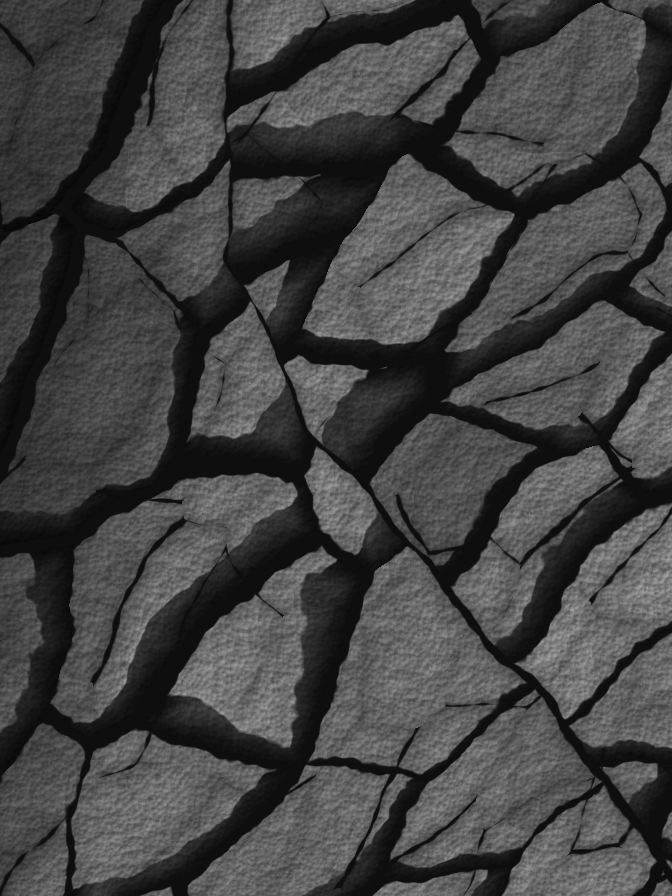
Write a Shadertoy shader that draws this texture.

```glsl
// Fractured grey cliff: slanted angular blocks, shadowed undersides, dark cracks and rough grain.

const vec2 LIGHT_DIR = vec2(-0.5, 0.866);
const float CRACK_TONE = 0.055;
const float FACE_TONE = 0.42;

struct Rock {
    float crack;   // distance to the nearest open crack
    float side;    // distance to the nearest shadowed flank
    float rim;     // glow along edges that face the light
    float tone;    // random value of the block
};

vec2 hash2(vec2 c) {
    c = vec2(dot(c, vec2(127.1, 311.7)), dot(c, vec2(269.5, 183.3)));
    return fract(sin(c) * 43758.5);
}

// Cellular noise: x = distance to the nearest seed, y = random value of that cell
vec2 cellular(vec2 p) {
    vec2 base = floor(p);
    vec2 best = vec2(8.0, 0.0);
    for (int y = -1; y <= 1; y++)
    for (int x = -1; x <= 1; x++) {
        vec2 cell = base + vec2(x, y);
        vec2 seed = hash2(cell);
        float d = length(cell + seed - p);
        if (d < best.x) best = vec2(d, hash2(cell + 71.0).x);
    }
    return best;
}

// Layered sines, used to bend and roughen outlines
vec2 layeredSines(vec2 p) {
    vec2 sum = vec2(0.0);
    float amp = 1.0;
    for (int i = 0; i < 5; i++) {
        p = mat2(0.8, 0.6, -0.6, 0.8) * p * 1.9 + 1.3;
        sum += amp * sin(p.yx + 1.4 * sin(p));
        amp *= 0.52;
    }
    return sum;
}

// Stretched Voronoi blocks, with edge distances measured in canvas units
Rock splitRock(vec2 p, vec2 scale, float angle, float openness, float closed, float flank) {
    float c = cos(angle), s = sin(angle);
    mat2 turn = mat2(c, -s, s, c);
    vec2 q = turn * p * scale;
    vec2 base = floor(q), home = base, toHome = vec2(8.0);
    for (int y = -1; y <= 1; y++)
    for (int x = -1; x <= 1; x++) {
        vec2 cell = base + vec2(x, y);
        vec2 r = cell + 0.1 + 0.8 * hash2(cell) - q;
        if (dot(r, r) < dot(toHome, toHome)) { toHome = r; home = cell; }
    }
    Rock rock = Rock(1.0, 1.0, 0.0, hash2(home + 31.0).x);
    for (int y = -2; y <= 2; y++)
    for (int x = -2; x <= 2; x++) {
        if (x == 0 && y == 0) continue;
        vec2 cell = home + vec2(x, y);
        vec2 r = cell + 0.1 + 0.8 * hash2(cell) - q;
        vec2 n = normalize(r - toHome);
        vec2 slope = (n * scale) * turn;
        float d = dot(0.5 * (toHome + r), n) / length(slope);
        float facing = dot(normalize(slope), LIGHT_DIR);
        vec2 h = hash2(home + cell + 13.0);
        float gap = openness * (h.x - closed);
        float depth = flank * h.y * smoothstep(0.15, 0.8, -facing);
        rock.crack = min(rock.crack, d - gap);
        rock.side = min(rock.side, d - gap - depth);
        rock.rim = max(rock.rim, max(facing, 0.0) * exp(-70.0 * max(d - gap, 0.0)));
    }
    return rock;
}

float grainHeight(vec2 p) {
    return 0.5 * cellular(p * 23.0).x
         + 0.32 * cellular(p.yx * 57.0 + 9.0).x
         + 0.25 * cellular(p * 128.0 + 4.0).x;
}

// Signed distance to the long fault running down to the right
float faultDistance(vec2 p) {
    float x = 0.33 + 0.7 * max(0.95 - p.y, 0.0) + 0.12 * max(p.y - 0.95, 0.0);
    return (p.x - x) * 0.82;
}

void mainImage(out vec4 fragColor, in vec2 fragCoord) {
    vec2 p = fragCoord / iResolution.x;
    vec2 bend = layeredSines(p * 3.2);
    vec2 w = p + 0.019 * bend;
    float chips = 0.009 * (cellular(p * 42.0).x - 0.45);

    // Blocks lie flatter on the right of the fault than on the left
    float fault = faultDistance(w);
    float right = step(0.0, fault);
    float angle = mix(0.9, 0.72, right);
    vec2 size = mix(vec2(2.5, 5.0), vec2(3.0, 6.2), right);
    float wobble = 0.065 + 0.02 * bend.x;
    Rock block = splitRock(w + 4.0 * right, size, angle, 0.014, 0.1, wobble);
    Rock split = splitRock(w + 7.0, vec2(4.0, 8.5), angle + 0.1, 0.012, 0.72, 0.0);

    float faultGap = abs(fault) - mix(0.006, 0.002, smoothstep(0.3, 1.1, p.y));
    float crack = min(min(block.crack, split.crack), faultGap) + 0.5 * chips;

    // Flat facets and rough grain lit from the upper left
    vec2 grainPos = p + 0.006 * bend;
    float relief = grainHeight(grainPos) - grainHeight(grainPos + 0.003 * LIGHT_DIR);
    float facet = cellular(w * 6.0 + 2.0 * block.tone).y - 0.5;
    float speckle = cellular(p * 230.0).y - 0.5;
    float face = FACE_TONE + 0.13 * (block.tone - 0.5) + 0.075 * facet + 0.015 * bend.y;
    face += 0.06 * block.rim + 0.05 * exp(-110.0 * abs(block.side));

    // Shadowed flanks deepen towards the cracks
    float flankTone = mix(0.08, 0.22, smoothstep(0.0, 0.05, block.crack));
    float tone = mix(flankTone, face, smoothstep(-0.002, 0.003, block.side + chips));
    tone *= 1.0 + 1.5 * relief + 0.14 * speckle;
    tone *= 1.0 - 0.3 * exp(-65.0 * max(crack, 0.0));
    tone *= mix(0.55, 1.0, smoothstep(0.0, 0.45, p.x + 0.25 * (1.0 - p.y)));
    tone = mix(CRACK_TONE, tone, smoothstep(-0.0015, 0.002, crack));
    fragColor = vec4(vec3(clamp(tone, 0.0, 1.0)), 1.0);
}
```
